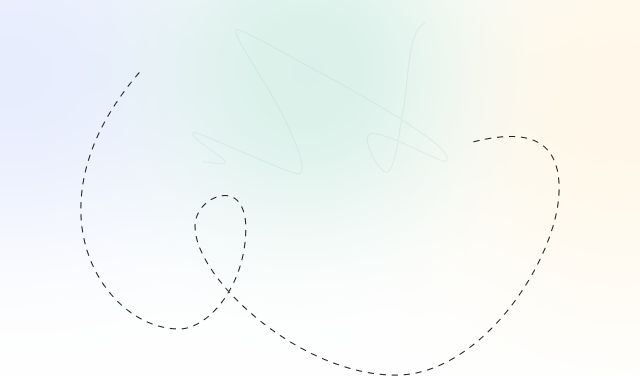
Write a WebGL 2 fragment shader that draws this background.

```glsl
#version 300 es
precision highp float;

uniform vec2 u_resolution;
out vec4 fragColor;

const vec2 CANVAS = vec2(768.0, 448.0);
const int STEPS = 24;
const float DASH_PERIOD = 14.4;

const vec3 PAPER = vec3(0.997, 0.998, 0.998);
const vec3 LAVENDER = vec3(0.910, 0.930, 0.995);
const vec3 CREAM = vec3(1.0, 0.973, 0.916);
const vec3 MINT = vec3(0.858, 0.943, 0.916);
const vec3 INK = vec3(0.06);
const vec3 THREAD = vec3(0.70, 0.82, 0.79);

// Soft elliptical glow with a flat core
float glow(vec2 p, vec2 center, vec2 radius) {
  return exp(-pow(length((p - center) / radius), 2.5));
}

vec2 bezier(vec2 a, vec2 b, vec2 c, vec2 d, float t) {
  float u = 1.0 - t;
  return u * u * u * a + 3.0 * u * t * (u * b + t * c) + t * t * t * d;
}

// Antialiased line coverage, dimmed when thinner than a pixel
float stroke(float dist, float width, float pixel) {
  float halfWidth = 0.5 * max(width, pixel);
  float edge = clamp(0.5 + (halfWidth - dist) / pixel, 0.0, 1.0);
  return edge * min(1.0, width / pixel);
}

// Dashes are centered on whole multiples of the period
float dash(float along, float pixel) {
  float offset = abs(fract(along / DASH_PERIOD + 0.5) - 0.5) * DASH_PERIOD;
  return clamp(0.5 + (0.26 * DASH_PERIOD - offset) / pixel, 0.0, 1.0);
}

// Dashed cubic curve; travelled carries arc length between joined pieces
float dashedCurve(vec2 p, vec2 a, vec2 b, vec2 c, vec2 d, float pixel, inout float travelled) {
  float ink = 0.0;
  vec2 start = a;
  for (int i = 1; i <= STEPS; i++) {
    vec2 end = bezier(a, b, c, d, float(i) / float(STEPS));
    vec2 span = end - start;
    float size = length(span);
    float h = clamp(dot(p - start, span) / (size * size), 0.0, 1.0);
    float dist = length(p - start - h * span);
    ink = max(ink, stroke(dist, 1.15, pixel) * dash(travelled + h * size, pixel));
    travelled += size;
    start = end;
  }
  return ink;
}

// Distance to a solid cubic curve
float curveDistance(vec2 p, vec2 a, vec2 b, vec2 c, vec2 d) {
  float nearest = 1e4;
  vec2 start = a;
  for (int i = 1; i <= STEPS; i++) {
    vec2 end = bezier(a, b, c, d, float(i) / float(STEPS));
    vec2 span = end - start;
    float h = clamp(dot(p - start, span) / dot(span, span), 0.0, 1.0);
    nearest = min(nearest, length(p - start - h * span));
    start = end;
  }
  return nearest;
}

// Looping dashed trail, drawn both ways from the top of its loop
float dashedTrail(vec2 p, float pixel) {
  vec2 top = vec2(270, 233), left = vec2(234, 270), right = vec2(295, 272);
  vec2 low = vec2(475, 447), east = vec2(671, 225);
  vec2 dip = vec2(215, 392), west = vec2(97, 250);
  float s = 0.0;
  float ink = dashedCurve(p, top, vec2(254, 233), vec2(234, 248), left, pixel, s);
  ink = max(ink, dashedCurve(p, left, vec2(234, 332), vec2(360, 447), low, pixel, s));
  ink = max(ink, dashedCurve(p, low, vec2(580, 447), vec2(671, 305), east, pixel, s));
  ink = max(ink, dashedCurve(p, east, vec2(671, 160), vec2(625, 155), vec2(568, 169), pixel, s));
  s = 0.0;
  ink = max(ink, dashedCurve(p, top, vec2(287, 233), vec2(295, 250), right, pixel, s));
  ink = max(ink, dashedCurve(p, right, vec2(295, 340), vec2(250, 392), dip, pixel, s));
  ink = max(ink, dashedCurve(p, dip, vec2(155, 392), vec2(97, 330), west, pixel, s));
  return max(ink, dashedCurve(p, west, vec2(97, 185), vec2(130, 128), vec2(171, 82), pixel, s));
}

// Faint zigzag thread
float threadDistance(vec2 p) {
  vec2 k1 = vec2(482, 140), k2 = vec2(464, 205), k3 = vec2(447, 159), k4 = vec2(535, 192);
  vec2 k5 = vec2(400, 95), k6 = vec2(283, 36), k7 = vec2(330, 120), k8 = vec2(358, 207);
  vec2 k9 = vec2(233, 158), k10 = vec2(270, 194);
  float d = curveDistance(p, vec2(510, 27), vec2(487, 40), vec2(492, 95), k1);
  d = min(d, curveDistance(p, k1, vec2(478, 170), vec2(472, 205), k2));
  d = min(d, curveDistance(p, k2, vec2(453, 205), vec2(430, 159), k3));
  d = min(d, curveDistance(p, k3, vec2(468, 159), vec2(530, 195), k4));
  d = min(d, curveDistance(p, k4, vec2(550, 180), vec2(460, 128), k5));
  d = min(d, curveDistance(p, k5, vec2(345, 66), vec2(284, 30), k6));
  d = min(d, curveDistance(p, k6, vec2(280, 42), vec2(310, 85), k7));
  d = min(d, curveDistance(p, k7, vec2(350, 155), vec2(372, 207), k8));
  d = min(d, curveDistance(p, k8, vec2(345, 207), vec2(242, 158), k9));
  d = min(d, curveDistance(p, k9, vec2(222, 162), vec2(275, 190), k10));
  return min(d, curveDistance(p, k10, vec2(265, 197), vec2(255, 193), vec2(243, 193)));
}

void main() {
  vec2 uv = gl_FragCoord.xy / u_resolution;
  vec2 p = vec2(uv.x, 1.0 - uv.y) * CANVAS;
  float pixel = CANVAS.x / u_resolution.x;

  // Pastel glows over paper
  vec3 color = mix(PAPER, LAVENDER, glow(p, vec2(15, 85), vec2(265, 205)));
  color = mix(color, CREAM, glow(p, vec2(745, 120), vec2(235, 250)));
  color = mix(color, MINT, glow(p, vec2(370, 85), vec2(185, 190)));

  // Lines
  color = mix(color, THREAD, 0.4 * stroke(threadDistance(p), 0.9, pixel));
  color = mix(color, INK, dashedTrail(p, pixel));
  fragColor = vec4(color, 1.0);
}
```
